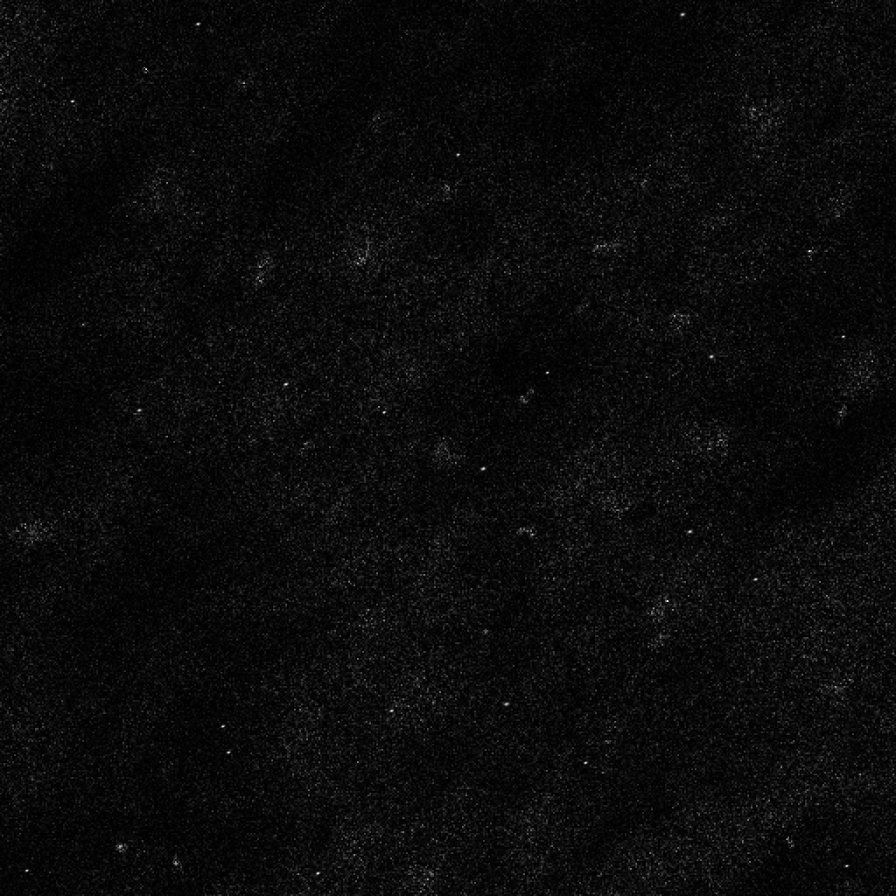
This texture is drawn by a Shadertoy shader. Its source:

```glsl
// Dark speckle field: fine exponential grain with faint diagonal clouds, hazy clumps and rare sparks.

const float GRAIN_CELLS = 512.0;   // grains across the canvas
const float CLOUD_ANGLE = 0.75;    // direction of the faint streaks
const float BASE_LIGHT = 0.041;    // average brightness of the grain

// Integer hash of a lattice point and a seed, in [0, 1)
float hash(vec2 cell, int seed) {
    uvec2 q = uvec2(ivec2(cell)) * uvec2(1597u, 7919u);
    uint h = q.x ^ (q.y + uint(seed) * 26699u);
    h = (h ^ (h >> 16)) * 73244475u;
    h = (h ^ (h >> 15)) * 73244475u;
    h = (h ^ (h >> 16)) * 40503u;
    h ^= h >> 13;
    return float(h >> 8) / 16777216.0;
}

vec2 rotate(vec2 p, float angle) {
    float c = cos(angle), s = sin(angle);
    return vec2(c * p.x + s * p.y, c * p.y - s * p.x);
}

float valueNoise(vec2 p, int seed) {
    vec2 i = floor(p), f = fract(p);
    f = f * f * (3.0 - 2.0 * f);
    float low = mix(hash(i, seed), hash(i + vec2(1, 0), seed), f.x);
    float high = mix(hash(i + vec2(0, 1), seed), hash(i + vec2(1, 1), seed), f.x);
    return mix(low, high, f.y);
}

float fbm(vec2 p, int seed) {
    float sum = 0.0, weight = 0.5;
    for (int octave = 0; octave < 4; octave++) {
        sum += weight * valueNoise(p, seed + octave);
        p = p * 2.1 + 3.7;
        weight *= 0.55;
    }
    return sum / 1.01;
}

// Sparse soft ellipses, one candidate per lattice cell; small ones are stronger
float scatter(vec2 uv, int seed, float cells, float density, vec2 radii, float stretch, float angle) {
    vec2 base = floor(uv * cells);
    float sum = 0.0;
    for (int y = -1; y <= 1; y++)
    for (int x = -1; x <= 1; x++) {
        vec2 cell = base + vec2(x, y);
        vec2 centre = (cell + vec2(hash(cell, seed), hash(cell, seed + 1))) / cells;
        float size = hash(cell, seed + 2);
        float radius = mix(radii.x, radii.y, size * size);
        vec2 d = rotate(uv - centre, angle) / (radius * vec2(stretch, 1.0));
        float present = step(hash(cell, seed + 3), density);
        sum += present * sqrt(radii.x / radius) * exp(-dot(d, d));
    }
    return sum;
}

// Exponentially distributed brightness with mean 1
float grainValue(vec2 cell, int seed) {
    return -log(1.0 - hash(cell, seed));
}

// Square grains whose borders blend over one pixel
float grain(vec2 uv, float pixel, int seed) {
    vec2 p = uv * GRAIN_CELLS - 0.5;
    vec2 i = floor(p);
    vec2 f = clamp((fract(p) - 0.5) / (pixel * GRAIN_CELLS) + 0.5, 0.0, 1.0);
    float low = mix(grainValue(i, seed), grainValue(i + vec2(1, 0), seed), f.x);
    float high = mix(grainValue(i + vec2(0, 1), seed), grainValue(i + vec2(1, 1), seed), f.x);
    return mix(low, high, f.y);
}

void mainImage(out vec4 fragColor, in vec2 fragCoord) {
    float pixel = 1.0 / iResolution.y;
    vec2 uv = fragCoord * pixel;

    // Slow clouds stretched along the diagonal, broken up by finer wisps
    vec2 along = rotate(uv, CLOUD_ANGLE);
    float clouds = fbm(along * vec2(5.0, 8.0) + 20.0, 11);
    float wisps = fbm(along * vec2(22.0, 34.0) + 50.0, 21);
    float patches = pow(2.0 * clouds, 1.5) * mix(0.4, 1.6, wisps);
    float meanLight = BASE_LIGHT * mix(0.25, 1.0, patches);

    // A few darker hollows
    float hollows = scatter(uv, 31, 4.0, 0.3, vec2(0.012, 0.025), 2.0, 1.3);
    meanLight *= 1.0 - 0.65 * min(hollows, 1.0);

    // Hazy clumps and small bright knots with ragged outlines
    vec2 warp = vec2(fbm(uv * 45.0, 41), fbm(uv * 45.0, 51)) - 0.5;
    vec2 ragged = uv + 0.03 * warp;
    meanLight += 0.13 * scatter(ragged, 61, 7.0, 0.4, vec2(0.006, 0.025), 1.4, CLOUD_ANGLE);
    meanLight += 0.28 * scatter(ragged, 91, 6.0, 0.3, vec2(0.003, 0.006), 1.5, CLOUD_ANGLE);

    // Grain carries the light; sparks sit on top
    float light = meanLight * grain(uv, pixel, 71);
    light += 0.95 * scatter(uv, 81, 6.0, 0.6, vec2(0.0011, 0.0018), 1.5, 0.3);

    fragColor = vec4(vec3(clamp(light, 0.0, 1.0)), 1.0);
}
```
